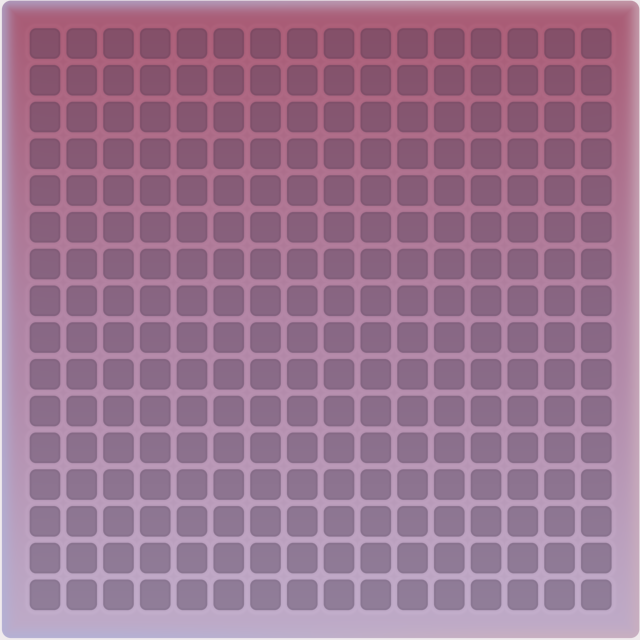
This pattern is drawn by a Shadertoy shader. Its source:

```glsl
// A frosted panel holding a 16 by 16 grid of dark rounded tiles.
// A vertical rose-to-lilac gradient fills the panel; a soft glow lines its rim,
// cool at the left and warm at the right. Tiles tint the gradient beneath them.

const float TILES = 16.0;
const float PITCH = 0.05743;
const vec2 GRID_CENTER = vec2(0.501, 0.5013);
const float TILE_HALF = 0.0240;
const float TILE_RADIUS = 0.0100;
const float TILE_SOFTNESS = 0.0012;
const float TILE_OPACITY = 0.40;
const float TILE_RIM = 0.025;
const float GAP_GLOW = 0.018;

const vec2 PANEL_CENTER = vec2(0.5010, 0.5010);
const vec2 PANEL_HALF = vec2(0.4980, 0.4980);
const float PANEL_RADIUS = 0.0140;
const float GLOW_WIDTH = 0.0150;

const vec3 BACKDROP = vec3(0.94, 0.92, 0.93);
const vec3 ROSE = vec3(0.660, 0.355, 0.455);
const vec3 MAUVE = vec3(0.690, 0.515, 0.640);
const vec3 LILAC = vec3(0.745, 0.670, 0.785);
const vec3 TILE_TINT = vec3(0.300, 0.240, 0.335);
const vec3 COOL_GLOW = vec3(0.69, 0.70, 0.85);
const vec3 WARM_GLOW = vec3(0.80, 0.69, 0.74);

// Signed distance to a rounded box centred on the origin.
float roundedBox(vec2 p, vec2 halfSize, float radius) {
    vec2 q = abs(p) - halfSize + radius;
    return length(max(q, 0.0)) + min(max(q.x, q.y), 0.0) - radius;
}

// Antialiased inside mask of a signed distance.
float coverage(float d, float softness) {
    return 1.0 - smoothstep(-softness, softness, d);
}

// Three-stop vertical gradient.
vec3 panelGradient(float y) {
    vec3 lower = mix(LILAC, MAUVE, smoothstep(0.0, 1.0, y * 2.0) * 0.3 + min(y * 2.0, 1.0) * 0.7);
    return mix(lower, ROSE, clamp((y - 0.5) / 0.46, 0.0, 1.0));
}

// Distance to the nearest tile, with cells clamped to the grid.
float tileDistance(vec2 p) {
    vec2 cell = (p - GRID_CENTER) / PITCH + 0.5 * TILES;
    vec2 id = clamp(floor(cell), 0.0, TILES - 1.0);
    return roundedBox((cell - id - 0.5) * PITCH, vec2(TILE_HALF), TILE_RADIUS);
}

void mainImage(out vec4 fragColor, in vec2 fragCoord) {
    float side = min(iResolution.x, iResolution.y);
    vec2 p = (fragCoord - 0.5 * iResolution.xy) / side + 0.5;
    float pixel = 1.0 / side;

    // Panel body and glowing rim, fainter along the top and bottom.
    float panel = roundedBox(p - PANEL_CENTER, PANEL_HALF, PANEL_RADIUS);
    vec3 color = panelGradient(p.y);
    vec3 glowColor = mix(COOL_GLOW, WARM_GLOW, smoothstep(0.1, 0.9, p.x));
    float depth = max(-panel, 0.0) / GLOW_WIDTH;
    float glow = 0.55 * exp(-depth * depth) + 0.12 * exp(-depth * 0.8);
    color = mix(color, glowColor, glow);

    // Tiles with a fine dark rim and a faint light halo in the gaps.
    float tile = tileDistance(p);
    float softness = max(TILE_SOFTNESS, 0.75 * pixel);
    float inside = coverage(tile, softness);
    float halo = (1.0 - inside) * exp(-pow((tile - 0.0045) / 0.0030, 2.0));
    color += GAP_GLOW * halo;
    color = mix(color, TILE_TINT, TILE_OPACITY * inside);
    color -= TILE_RIM * inside * exp(-pow((tile + 0.0018) / 0.0014, 2.0));

    // Light backdrop outside the rounded corners.
    color = mix(BACKDROP, color, coverage(panel, 0.75 * pixel));
    fragColor = vec4(color, 1.0);
}
```
